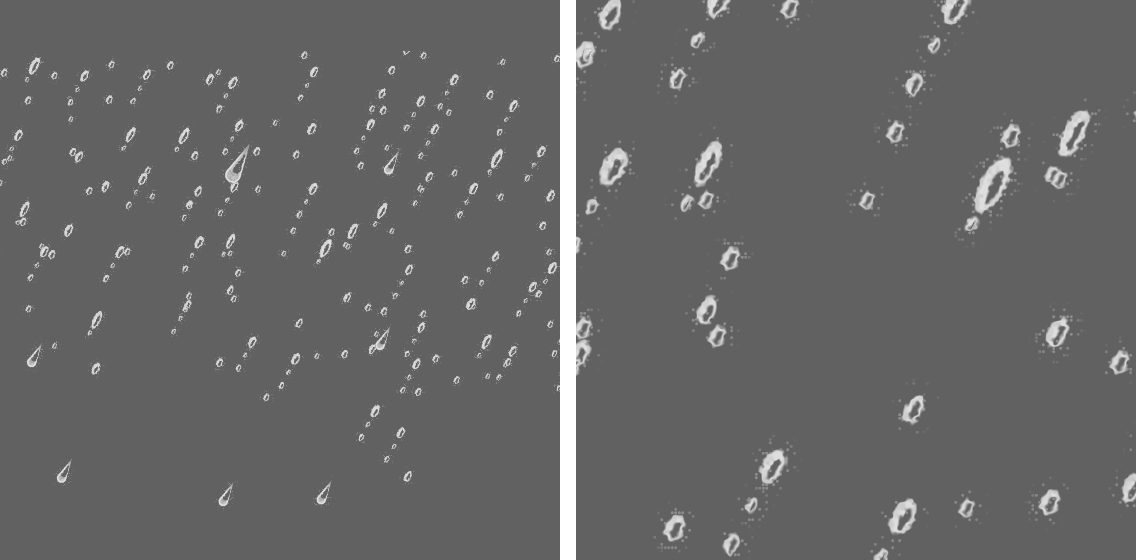
Left: the whole. Right: its middle third, enlarged.
Reproduce this pattern procedurally as a Shadertoy shader.

```glsl
const vec2 AXIS = vec2(0.47, 0.883);   // direction the drops point to

float hash(vec2 p) {
    return fract(sin(dot(p, vec2(127.1, 311.7))) * 43758.5453);
}

vec2 hash2(vec2 p) {
    return vec2(hash(p), hash(p + 37.3));
}

float noise(vec2 p) {
    vec2 i = floor(p), f = fract(p);
    f = f * f * (3.0 - 2.0 * f);
    return mix(mix(hash(i), hash(i + vec2(1, 0)), f.x),
               mix(hash(i + vec2(0, 1)), hash(i + vec2(1, 1)), f.x), f.y);
}

// Coordinates across (x) and along (y) the fall line
vec2 toAxis(vec2 p) {
    return vec2(p.x * AXIS.y - p.y * AXIS.x, dot(p, AXIS));
}

float cover(float d) {
    float aa = max(0.0011, 0.7 / iResolution.y);
    return 1.0 - smoothstep(-aa, aa, d);
}

float ellipse(vec2 q, vec2 r) {
    float k = length(q / r);
    return k * (k - 1.0) / max(length(q / (r * r)), 0.001);
}

// Capsule with a wide foot r1 at the origin and a narrow tip r2 at height h
float taper(vec2 q, float r1, float r2, float h) {
    q.x = abs(q.x);
    float b = (r1 - r2) / h, a = sqrt(1.0 - b * b);
    float k = dot(q, vec2(-b, a));
    if (k < 0.0) return length(q) - r1;
    if (k > a * h) return length(q - vec2(0, h)) - r2;
    return dot(q, vec2(a, b)) - r1;
}

// Ragged ring, thicker on the left; ink holds brightness and nearest distance
void addRing(inout vec2 ink, vec2 p, vec2 r, float seed) {
    vec2 q = toAxis(p);
    float d = ellipse(q, r);
    ink.y = min(ink.y, d);
    if (d > 0.01) return;
    float rag = noise(p * 420.0 + seed * 90.0) - 0.5;
    float hole = ellipse(q - r * vec2(0.22, -0.08), r * vec2(0.36, 0.62));
    float body = cover(d + rag * 0.0028) * (1.0 - cover(hole + rag * 0.002));
    ink.x = max(ink.x, body * (0.95 + 0.25 * rag));
}

// Large drop: pale foot, bright rim, dark hollow and a fading tip
void addTeardrop(inout vec2 ink, vec2 p, float size) {
    vec2 q = toAxis(p) / size;
    float d = taper(q, 0.25, 0.025, 1.05) * size;
    ink.y = min(ink.y, d);
    if (d > 0.01) return;
    float rag = noise(p * 380.0) - 0.5;
    float hollow = taper(q - vec2(0.03, 0.2), 0.115, 0.02, 0.5) * size;
    float rim = cover(abs(d + 0.0022) - 0.0016);
    float shade = mix(0.68 + 0.3 * rag, 1.0, rim) * (1.0 - 0.6 * smoothstep(0.5, 1.1, q.y));
    float body = cover(d + rag * 0.002) * (1.0 - cover(hollow + rag * 0.002));
    ink.x = mix(ink.x, body * shade, cover(d));
}

// Chance of a drop: the shower thins out toward a slanted lower edge
float density(vec2 p) {
    float low = 0.25 - 0.17 * smoothstep(0.1, 0.6, p.x);
    vec2 gap = (p - vec2(0.27, 0.3)) / vec2(0.2, 0.17);
    return smoothstep(low, low + 0.42, p.y) * (1.0 - 0.5 * exp(-dot(gap, gap)));
}

void mainImage(out vec4 fragColor, in vec2 fragCoord) {
    vec2 uv = fragCoord / iResolution.y;
    vec2 ink = vec2(0.0, 1.0);

    for (int n = 0; n < 9; n++) {
        vec2 step3 = vec2(n % 3 - 1, n / 3 - 1);

        // Chains: a head ring followed by smaller beads
        vec2 id = floor(uv * 10.0) + step3;
        vec2 head = (id + 0.1 + 0.8 * hash2(id)) / 10.0;
        float kind = hash(id + 5.7), scale = 0.85 + 0.3 * hash(id + 9.1);
        if (hash(id + 2.3) < density(head)) {
            vec2 p = uv - head;
            bool isLong = kind > 0.5 && kind < 0.75;
            vec2 r = isLong ? vec2(0.0064, 0.0162) : vec2(0.0058, 0.0104);
            addRing(ink, p, r * scale, kind);
            if (kind < 0.75)
                addRing(ink, p + AXIS * 0.027, vec2(0.0031, 0.0046), kind + 1.0);
            if (kind < 0.5)
                addRing(ink, p + AXIS * 0.053, vec2(0.004, 0.006) * scale, kind + 2.0);
        }

        // Single small beads
        id = floor(uv * 12.0) + step3;
        head = (id + hash2(id + 61.0)) / 12.0;
        if (hash(id + 71.9) < 0.8 * density(head))
            addRing(ink, uv - head, vec2(0.0042, 0.006) * (0.8 + 0.5 * hash(id + 83.0)), 3.0);
    }

    // Teardrops on a coarse grid
    for (int n = 0; n < 9; n++) {
        vec2 id = floor(uv * 4.0) + vec2(n % 3 - 1, n / 3 - 1);
        vec2 foot = (id + 0.15 + 0.7 * hash2(id + 13.0)) / 4.0;
        float size = hash(id + 29.0) > 0.75 ? 0.058 : 0.036;
        if (hash(id + 43.0) < 0.62 && foot.y > 0.09 && foot.y < 0.72)
            addTeardrop(ink, uv - foot, size);
    }

    // Faint spray around the drops
    vec2 grain = uv * 480.0;
    float dotMask = 1.0 - smoothstep(0.25, 0.6, length(fract(grain) - 0.5));
    float spray = dotMask * step(0.88, hash(floor(grain))) * (1.0 - smoothstep(0.002, 0.011, ink.y));
    float light = max(ink.x, 0.35 * spray);

    // Straight upper cut of the shower
    light *= cover(uv.y - 0.909);
    fragColor = vec4(vec3(mix(0.38, 0.87, clamp(light, 0.0, 1.0))), 1.0);
}
```
